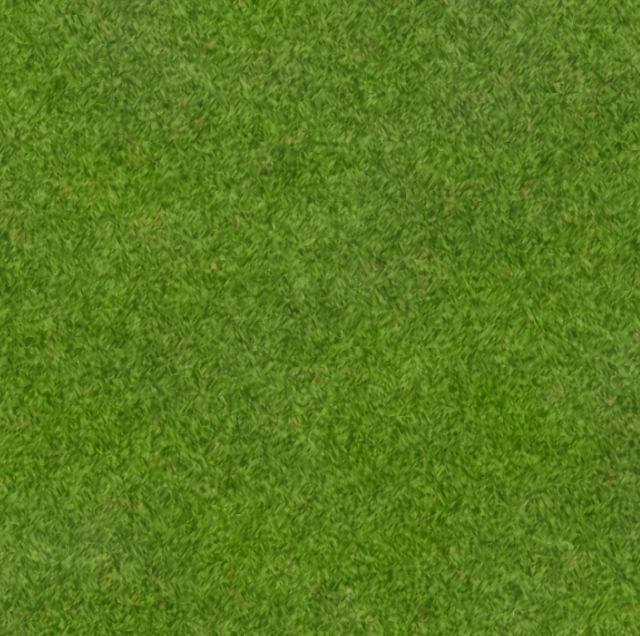
Write a WebGL 2 fragment shader that draws this texture.

```glsl
#version 300 es
precision highp float;

// Mown lawn seen from above: short leaning blades made of stretched value
// noise in two directions, over clumps and broad soft patches of tone.
// A second set of noises shifts the hue towards dry, pale or lush grass.

uniform vec2 u_resolution;
out vec4 fragColor;

float hash(vec2 cell) {
    uvec2 q = uvec2(ivec2(cell) + 32768) * uvec2(1597334673u, 3812015801u);
    uint n = (q.x ^ q.y) * 1597334673u;
    n = (n ^ (n >> 15)) * 2246822519u;
    return float((n ^ (n >> 13)) >> 8) / 16777216.0;
}

// Value noise centred on zero, in -0.5..0.5
float noise(vec2 p) {
    vec2 i = floor(p), f = fract(p);
    f = f * f * (3.0 - 2.0 * f);
    float low = mix(hash(i), hash(i + vec2(1, 0)), f.x);
    float high = mix(hash(i + vec2(0, 1)), hash(i + vec2(1, 1)), f.x);
    return mix(low, high, f.y) - 0.5;
}

float fbm(vec2 p) {
    float sum = 0.0, weight = 1.0;
    for (int octave = 0; octave < 4; octave++) {
        sum += weight * noise(p);
        p = mat2(0.8, 0.6, -0.6, 0.8) * p * 2.03 + 17.3;
        weight *= 0.6;
    }
    return sum;
}

// Noise stretched along a direction leaning from the vertical
float blades(vec2 p, float lean, vec2 density) {
    float c = cos(lean), s = sin(lean);
    return noise(mat2(c, s, -s, c) * p * density + lean * 90.0);
}

void main() {
    vec2 p = gl_FragCoord.xy / u_resolution.y;

    // Blades lean left or right in small tufts
    float tuft = smoothstep(-0.08, 0.08, noise(p * 65.0 + 7.0));
    float fine = mix(blades(p, 0.6, vec2(310, 165)), blades(p, -0.45, vec2(300, 175)), tuft);
    float coarse = mix(blades(p, 0.75, vec2(165, 95)), blades(p, -0.6, vec2(160, 100)), tuft);

    // Clumps and broad patches, a little wider than tall
    float clump = noise(p * vec2(42, 55) + 31.0);
    float patches = fbm(p * vec2(4.5, 6.5) + 3.0);
    float tone = 3.5 * fine + 2.1 * coarse + 0.9 * clump + 0.65 * patches;

    // Shadow to sunlit tip
    vec3 color = vec3(0.345, 0.483, 0.115) + vec3(0.062, 0.063, 0.045) * tone;
    color.b += 0.006 * tone * tone;

    // Pale, bluish wear against lush yellow-green
    float wear = fbm(p * vec2(5, 7) + 51.0) + 0.25 * (p.y - 0.5);
    color += vec3(0.012, -0.008, 0.055) * wear;
    color += vec3(0.035, -0.008, 0.045) * noise(p * 150.0 + 83.0);

    // Dry straw tint in scattered spots
    float dry = smoothstep(0.12, 0.45, fbm(p * 24.0 + 67.0) + 0.3 * fine - 0.15);
    color += vec3(0.045, 0.005, 0.025) * dry;

    // Rare bleached flecks
    float fleck = smoothstep(0.41, 0.48, noise(p * 130.0 + 211.0));
    color += vec3(0.09, 0.05, 0.07) * fleck;

    fragColor = vec4(clamp(color, 0.0, 1.0), 1.0);
}
```
